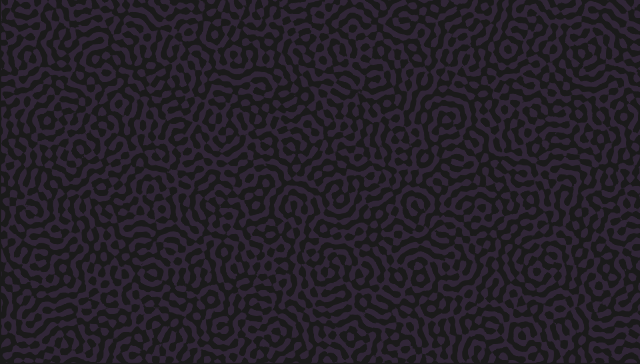
Give the GLSL for this pattern, as a WebGL 2 fragment shader.

```glsl
#version 300 es
precision highp float;

// A labyrinth of rounded dark worms on muted violet, like a reaction-diffusion
// pattern. Layered sines of one wavelength give a random field; saturating it
// and filtering it over two rings evens out the width of the strands.

uniform vec2 u_resolution;
out vec4 fragColor;

const float TAU = 6.28319;
const int WAVE_COUNT = 24;
const float WAVELENGTH = 0.0285;   // strand spacing, in canvas heights
const float EDGE_SOFTNESS = 0.0022;
const float DARK_GROWTH = 0.0003;  // widens the dark strands slightly
const float MARGIN = 0.003;        // thin dark rim at the left and bottom

const vec3 CHARCOAL = vec3(0.100, 0.100, 0.100);
const vec3 VIOLET = vec3(0.193, 0.150, 0.220);

float hash(float n) {
  return fract(sin(n * 127.1 + 3.7) * 43758.5);
}

// Wave vector in xy and phase in z; directions spread over a half turn.
vec3 makeWave(int index) {
  float i = float(index);
  float angle = 0.5 * TAU * (i + hash(i)) / float(WAVE_COUNT);
  float frequency = TAU * mix(0.93, 1.07, hash(i + 40.0));
  return vec3(frequency * vec2(cos(angle), sin(angle)), TAU * hash(i + 80.0));
}

// Sum of waves, limited softly so that strong and weak areas look alike.
float saturatedWaves(vec2 p, vec3 waves[WAVE_COUNT]) {
  float sum = 0.0;
  for (int i = 0; i < WAVE_COUNT; i++) {
    sum += cos(dot(waves[i].xy, p) + waves[i].z);
  }
  sum *= sqrt(2.0 / float(WAVE_COUNT));
  return sum / sqrt(0.4 + sum * sum);
}

// Mean of the field over a circle around p.
float ringMean(vec2 p, float radius, int samples, float turn, vec3 waves[WAVE_COUNT]) {
  float sum = 0.0;
  for (int i = 0; i < samples; i++) {
    float angle = TAU * (float(i) + turn) / float(samples);
    sum += saturatedWaves(p + radius * vec2(cos(angle), sin(angle)), waves);
  }
  return sum / float(samples);
}

// Activation near the centre, inhibition half a wavelength away, then echo.
float labyrinth(vec2 p, vec3 waves[WAVE_COUNT]) {
  float centre = saturatedWaves(p, waves);
  float inhibition = ringMean(p, 0.61, 8, 0.0, waves);
  float echo = ringMean(p, 1.12, 12, 0.25, waves);
  return 0.25 * centre - 0.8 * inhibition + 0.75 * echo;
}

// Approximate distance to the zero line, in canvas heights.
float lineDistance(float field, float pixel) {
  float slope = length(vec2(dFdx(field), dFdy(field))) / pixel;
  float smallestSlope = 0.12 * TAU / WAVELENGTH;
  return field / max(slope, smallestSlope);
}

void main() {
  float pixel = 1.0 / u_resolution.y;
  vec2 p = gl_FragCoord.xy * pixel;

  vec3 waves[WAVE_COUNT];
  for (int i = 0; i < WAVE_COUNT; i++) {
    waves[i] = makeWave(i);
  }

  // Strands with smooth edges
  float field = labyrinth(p / WAVELENGTH, waves);
  float edge = max(EDGE_SOFTNESS, 0.7 * pixel);
  float strand = smoothstep(-edge, edge, lineDistance(field, pixel) - DARK_GROWTH);

  // Dark rim
  strand *= smoothstep(MARGIN - edge, MARGIN + edge, min(p.x, p.y));

  fragColor = vec4(mix(CHARCOAL, VIOLET, strand), 1.0);
}
```
